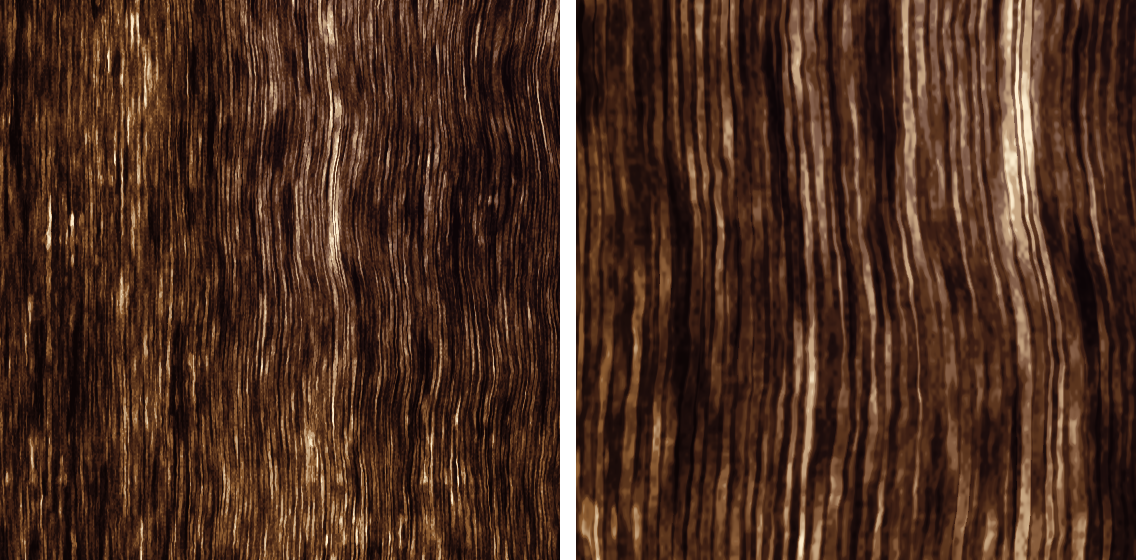
Left, the full canvas; right, a detail of the centre.
Reproduce this texture procedurally as a Shadertoy shader.

```glsl
// Weathered dark wood: wavy vertical fibres with golden and pale lit areas
#define FIBRES 122.0
#define WAVE 0.006
#define CONTRAST 1.40
#define EXPOSURE 0.05
#define SOOT vec3(0.045, 0.015, 0.015)
#define BARK vec3(0.11, 0.05, 0.04)
#define UMBER vec3(0.24, 0.12, 0.07)
#define BROWN vec3(0.36, 0.21, 0.11)
#define GOLD vec3(0.55, 0.36, 0.19)
#define ROSE vec3(0.51, 0.37, 0.29)
#define CREAM vec3(0.78, 0.65, 0.50)
#define SHINE vec3(0.99, 0.93, 0.80)

float hash(vec2 p) {
    vec3 q = fract(p.xyx * vec3(0.1031, 0.1030, 0.0973));
    q += dot(q, q.yzx + 33.33);
    return fract((q.x + q.y) * q.z);
}

float noise(vec2 p) {
    vec2 i = floor(p), f = fract(p);
    f = f * f * (3.0 - 2.0 * f);
    float low = mix(hash(i), hash(i + vec2(1, 0)), f.x);
    float high = mix(hash(i + vec2(0, 1)), hash(i + vec2(1, 1)), f.x);
    return mix(low, high, f.y);
}

// Noise centred on zero, from -1 to 1
float swing(vec2 p) { return 2.0 * noise(p) - 1.0; }

// Soft elliptical patch of light
float glow(vec2 p, vec2 centre, vec2 radius) {
    vec2 d = (p - centre) / radius;
    return exp(-dot(d, d));
}

// Sideways bend of the grain, calm on the left
float bend(vec2 p) {
    float wavy = mix(0.12, 1.0, smoothstep(0.2, 0.55, p.x));
    float b = WAVE * sin(6.2832 * (2.8 * p.y + 0.9 * p.x));
    b += 0.008 * swing(vec2(3.0, 4.5) * p + 20.0);
    b += 0.0032 * swing(vec2(11.0, 15.0) * p + 50.0);
    return b * wavy + 0.0010 * swing(vec2(55.0, 80.0) * p);
}

// Broad light and shade over the board
float lighting(vec2 p) {
    float l = 0.9 * glow(p, vec2(0.20, 0.80), vec2(0.09, 0.32));
    l += 0.7 * glow(p, vec2(0.26, 0.25), vec2(0.045, 0.28));
    l += 0.9 * glow(p, vec2(0.58, 0.62), vec2(0.13, 0.45));
    l += 0.7 * glow(p, vec2(0.56, 0.10), vec2(0.15, 0.22));
    l -= 0.6 * glow(p, vec2(0.40, 0.50), vec2(0.06, 0.25));
    l -= 0.7 * glow(p, vec2(0.14, 0.25), vec2(0.05, 0.28));
    l -= 0.65 * glow(p, vec2(0.92, 0.45), vec2(0.16, 0.60));
    l += 1.6 * glow(p, vec2(0.60, 0.62), vec2(0.014, 0.09));
    l += 1.9 * glow(p, vec2(0.22, 0.47), vec2(0.014, 0.035));
    return l + 0.40 * swing(vec2(8.0, 3.0) * p + 7.0)
             + 0.45 * swing(vec2(22.0, 14.0) * p + 90.0);
}

// Flat fibres of uneven width, parted by ragged gaps; a few have a bright rim
float fibres(vec2 q, float ridged) {
    float phase = q.x * FIBRES + 2.2 * noise(vec2(14.0, 1.2) * q)
                + 0.9 * noise(vec2(60.0, 4.0) * q);
    float id = floor(phase);
    float side = abs(2.0 * fract(phase) - 1.0);
    float width = 0.12 + 0.45 * hash(vec2(id, 5.0));
    width += 0.28 * swing(vec2(id + 70.0, 22.0 * q.y));
    float body = 1.0 - smoothstep(width, width + 0.45, side);
    float shade = 0.85 * swing(vec2(id, 7.0 * q.y))
                + 0.80 * swing(vec2(id + 200.0, 32.0 * q.y));
    float lit = smoothstep(0.45, 0.7, noise(vec2(id + 400.0, 5.0 * q.y)));
    float rim = step(0.9, hash(vec2(id, 9.0))) * lit;
    return mix(0.8, 1.4, ridged) * (body - 0.56) + 1.1 * body * shade
         + 1.5 * rim * (1.0 - smoothstep(0.15, 0.55, side));
}

// Fibres, broken streaks, specks, cracks and flecks along the bent grain
float grain(vec2 q) {
    float ridged = smoothstep(0.12, 0.45, q.x);
    float g = fibres(q, ridged);
    g += mix(0.9, 0.8, ridged) * swing(vec2(215.0, 20.0) * q + 30.0);
    g += 0.60 * swing(vec2(330.0, 70.0) * q + 11.0);
    g += 0.50 * swing(vec2(430.0, 270.0) * q + 17.0);
    g -= 1.5 * smoothstep(0.70, 0.84, noise(vec2(90.0, 8.0) * q + 70.0));
    float fleck = smoothstep(0.74, 0.90, noise(vec2(170.0, 28.0) * q + 40.0));
    return g + 2.0 * fleck * smoothstep(0.45, 0.75, noise(vec2(9.0, 5.0) * q));
}

// Tone from 0 to 1 to wood colour; pale leans the lights from gold to rose
vec3 woodColour(float t, float pale) {
    vec3 c = mix(SOOT, BARK, smoothstep(0.0, 0.15, t));
    c = mix(c, UMBER, smoothstep(0.15, 0.46, t));
    c = mix(c, BROWN, smoothstep(0.46, 0.75, t));
    c = mix(c, mix(GOLD, ROSE, pale), smoothstep(0.75, 0.92, t));
    c = mix(c, CREAM, smoothstep(0.92, 0.985, t));
    c = mix(c, SHINE, smoothstep(0.985, 0.998, t));
    return c + vec3(0.0, 0.0, 0.010) * pale;
}

void mainImage(out vec4 fragColor, in vec2 fragCoord) {
    vec2 p = fragCoord / iResolution.xy;
    vec2 q = vec2(p.x + bend(p), p.y);
    float z = lighting(mix(p, q, 0.5)) + grain(q) + EXPOSURE;
    float tone = 1.0 / (1.0 + exp(-CONTRAST * z));
    float pale = smoothstep(0.33, 0.5, p.x) * smoothstep(0.15, 0.6, p.y);
    fragColor = vec4(woodColour(tone, pale), 1.0);
}
```
